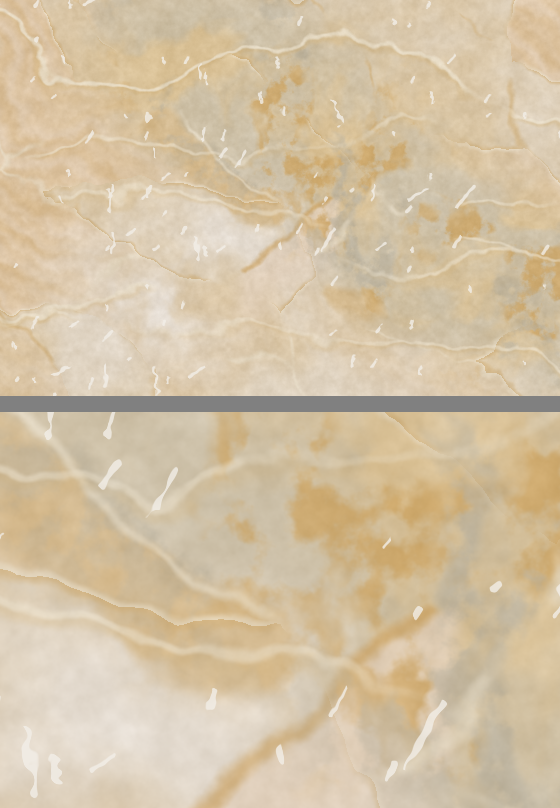
Top, the full canvas; bottom, a detail of the centre.
Write a WebGL 2 fragment shader that draws this texture.

```glsl
#version 300 es
precision highp float;
// Cream marble: warped mineral clouds and peach banded plates, cut by
// pale and ochre veins. Layered noise makes the clouds, stretched cellular
// noise the plates, and short hashed strokes the white scratches.
uniform vec2 u_resolution;
out vec4 outColor;

vec2 hash2(vec2 p) {
  vec3 h = fract(p.xyx * vec3(0.1031, 0.1030, 0.0973));
  h += dot(h, h.yzx + 33.33);
  return fract((h.xx + h.yz) * h.zy);
}

float noise(vec2 p) {
  vec2 i = floor(p), f = fract(p);
  f = f * f * (3.0 - 2.0 * f);
  return mix(mix(hash2(i).x, hash2(i + vec2(1, 0)).x, f.x),
             mix(hash2(i + vec2(0, 1)).x, hash2(i + 1.0).x, f.x), f.y);
}

float fbm(vec2 p) {
  float sum = 0.0, amp = 0.5;
  for (int i = 0; i < 5; i++) {
    sum += amp * noise(p);
    p = mat2(1.6, 1.2, -1.2, 1.6) * p + 7.3;
    amp *= 0.5;
  }
  return sum / 0.97;
}

// Cellular plates: x = distance to the border, y = plate tint.
vec2 plates(vec2 p) {
  vec2 cell = floor(p), nearest = vec2(0), home = cell;
  float best = 9.0, border = 9.0;
  for (int k = 0; k < 9; k++) {
    vec2 c = cell + vec2(k % 3 - 1, k / 3 - 1);
    vec2 r = c + hash2(c) - p;
    if (dot(r, r) < best) { best = dot(r, r); nearest = r; home = c; }
  }
  for (int k = 0; k < 25; k++) {
    vec2 c = home + vec2(k % 5 - 2, k / 5 - 2);
    vec2 r = c + hash2(c) - p;
    if (c != home) border = min(border, dot(0.5 * (r + nearest), normalize(r - nearest)));
  }
  return vec2(border, hash2(home + 41.0).y);
}

float segment(vec2 p, vec2 a, vec2 b) {
  vec2 d = b - a;
  return length(p - a - d * clamp(dot(p - a, d) / dot(d, d), 0.0, 1.0));
}

// Thin broken strokes, at most one in each grid square.
float scratches(vec2 p, float scale, float share, float pixel) {
  vec2 g = p * scale, id = floor(g);
  vec2 h = hash2(id + 5.0), k = hash2(id + 83.0);
  float angle = 0.5 + 1.5 * k.x;
  vec2 dir = vec2(cos(angle), sin(angle)) * (0.06 + 0.26 * k.y * k.y);
  vec2 c = vec2(0.5) + 0.3 * (hash2(id + 29.0) - 0.5);
  float d = segment(fract(g) + 0.12 * (noise(g * 9.0) - 0.5), c - dir, c + dir) / scale;
  float width = 0.0035 * noise(p * 90.0);
  return step(h.x, share) * (1.0 - smoothstep(width, width + 1.5 * pixel, d));
}

void main() {
  float pixel = 1.0 / u_resolution.y;
  vec2 p = gl_FragCoord.xy * pixel;
  vec2 warp = vec2(fbm(p * 3.0), fbm(p * 3.0 + 17.0)) - 0.5;
  vec2 crumble = vec2(fbm(p * 15.0 + 3.0), fbm(p * 15.0 + 31.0)) - 0.5;
  vec2 q = p + 0.28 * warp + 0.025 * crumble;
  vec2 along = vec2(dot(q, vec2(0.8, -0.6)), dot(q, vec2(0.6, 0.8)));
  float soft = fbm(p * 4.5 + 9.0), grain = fbm(p * 26.0), dust = fbm(p * 85.0);

  // Regions: mineral belt, bright cloud, peach plates outside the belt.
  float beltDist = segment(q, vec2(0.5, 0.85), vec2(1.38, 0.18));
  float belt = 1.0 - smoothstep(0.1, 0.36, beltDist);
  float cloud = 1.0 - smoothstep(0.05, 0.42, length((q - vec2(0.5, 0.24)) * vec2(0.8, 1.2)));
  vec2 plate = plates(along * vec2(2.2, 4.2) + 3.0);
  float peach = smoothstep(0.16, 0.38, beltDist) * smoothstep(0.25, 0.75, plate.y);
  peach *= (1.0 - 0.85 * cloud) * smoothstep(-0.2, 0.25, p.y + 0.7 * abs(p.x - 0.75) - 0.25);

  vec3 col = mix(vec3(0.875, 0.825, 0.75), vec3(0.85, 0.77, 0.64), smoothstep(0.3, 0.7, soft));
  float bands = 0.5 + 0.25 * sin(along.y * 62.0 + 5.0 * soft) + 0.25 * sin(along.y * 137.0 + 4.0 * grain);
  col = mix(col, mix(vec3(0.84, 0.72, 0.55), vec3(0.88, 0.79, 0.68), bands), 0.85 * peach);
  vec3 mineral = mix(vec3(0.85, 0.75, 0.57), vec3(0.79, 0.745, 0.65), smoothstep(0.36, 0.62, fbm(q * 6.0 + 50.0)));
  col = mix(col, mineral, 0.8 * belt);
  col = mix(col, vec3(0.90, 0.87, 0.835), cloud * smoothstep(0.25, 0.65, fbm(q * 5.0 + 70.0)));

  // Tan wedges and a pale shard with a rusty upper edge.
  float wedge = segment(q, vec2(0.4, 0.68), vec2(0.62, 0.45)) - 0.045;
  wedge = min(wedge, segment(q, vec2(0.87, 0.25), vec2(0.99, 0.27)) - 0.025);
  col = mix(col, vec3(0.83, 0.715, 0.53), 0.75 * (1.0 - smoothstep(-0.012, 0.014, wedge)));
  vec2 s = p + 0.03 * crumble;
  float below = dot(s - vec2(0.61, 0.32), vec2(0.61, -0.79));
  float shard = smoothstep(0.0, 0.008, below) * (1.0 - smoothstep(0.06, 0.17, below));
  shard *= 1.0 - smoothstep(0.84, 0.865, s.x);
  col = mix(col, vec3(0.885, 0.815, 0.735), 0.8 * shard * smoothstep(0.56, 0.64, s.x));
  float rust = 1.0 - smoothstep(0.0, 0.012, segment(s, vec2(0.61, 0.32), vec2(0.835, 0.495)));
  col = mix(col, vec3(0.80, 0.65, 0.42), 0.75 * rust);

  // Ochre crumbs and grey stains in the belt.
  float ochre = smoothstep(0.54, 0.7, fbm(q * 7.0 + 90.0)) * smoothstep(0.4, 0.6, grain);
  col = mix(col, vec3(0.79, 0.63, 0.37), 0.8 * ochre * belt);
  float stain = smoothstep(0.53, 0.66, fbm(q * 5.5 + 23.0)) * smoothstep(0.36, 0.58, fbm(p * 34.0 + 8.0));
  col = mix(col, vec3(0.72, 0.69, 0.62), 0.65 * stain * belt);

  // Plate borders, then long wandering veins with ochre shadows.
  float broken = smoothstep(0.38, 0.62, fbm(p * 8.0 + 61.0));
  float seam = 1.0 - smoothstep(0.0, 0.035, plate.x);
  col = mix(col, mix(vec3(0.81, 0.68, 0.47), vec3(0.91, 0.87, 0.79), step(0.5, plate.y)), 0.6 * seam * broken);
  for (int i = 0; i < 5; i++) {
    vec2 h = hash2(vec2(i, 12));
    float k = float(i), y = 0.82 - 0.17 * k + 0.05 * sin(q.x * (4.0 + 3.0 * h.x) + 6.0 * h.y);
    float d = q.y - y + 0.3 * (h.x - 0.3) * (q.x - 0.7);
    float fade = (i == 0 ? 0.8 : 0.55) * smoothstep(0.35, 0.6, noise(p * 4.0 + 13.0 * k) + (i == 0 ? 0.25 : 0.0));
    col = mix(col, vec3(0.82, 0.70, 0.49), 0.5 * fade * (1.0 - smoothstep(0.0, 0.014, abs(d + 0.009))));
    col = mix(col, vec3(0.92, 0.88, 0.80), fade * (1.0 - smoothstep(0.001, 0.007 + pixel, abs(d))));
  }

  // Fine grain and white scratches.
  col += (grain - 0.5) * vec3(0.07, 0.085, 0.11) + (dust - 0.5) * vec3(0.06, 0.065, 0.075);
  float marks = max(scratches(p, 9.0, 0.2, pixel), scratches(p + 3.7, 21.0, 0.1, pixel));
  col = mix(col, vec3(0.95, 0.935, 0.91), 0.8 * marks);
  outColor = vec4(clamp(col, 0.0, 1.0), 1.0);
}
```
